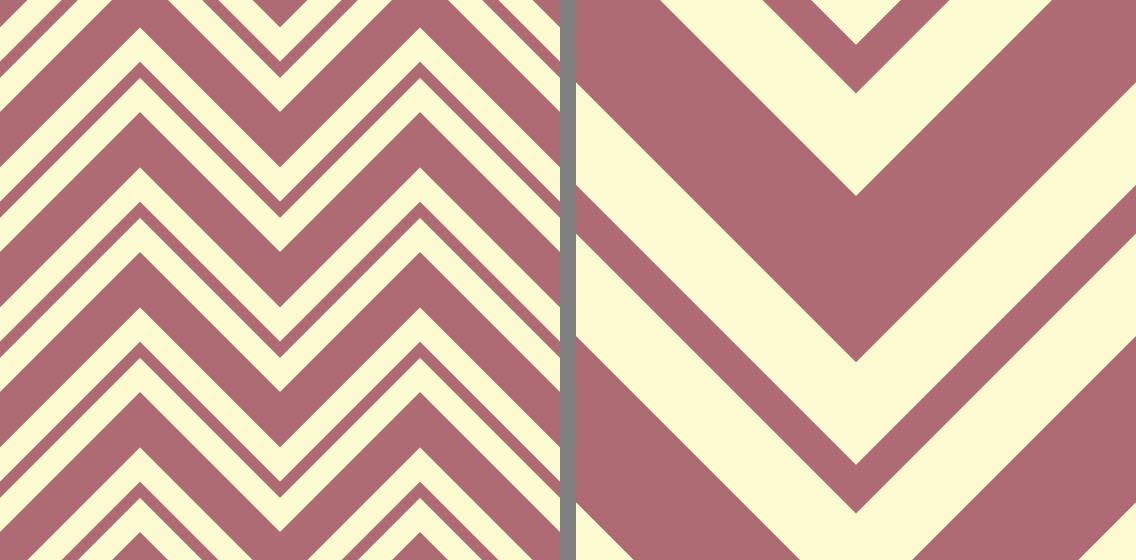
Left: the whole. Right: its middle third, enlarged.
A Shadertoy shader for this pattern:

```glsl
// Chevron stripes: wide cream zigzag bands, each split by a thin rose line, on rose.

// Zigzag height: two peaks across the canvas, sides at 45 degrees
float zigzag(float x) {
    return 0.5 * abs(fract(2.0 * x) - 0.5);
}

// Soft coverage of a band with the given half width
float band(float dist, float halfWidth, float blur) {
    return 1.0 - smoothstep(halfWidth - blur, halfWidth + blur, dist);
}

void mainImage(out vec4 fragColor, in vec2 fragCoord) {
    vec2 uv = fragCoord / iResolution.y;
    float blur = 1.0 / iResolution.y;

    // Vertical distance to the centre of the nearest of four chevrons
    float dist = abs(mod(uv.y + zigzag(uv.x), 0.25) - 0.1255);

    // Cream band minus its thin centre line
    float cream = band(dist, 0.0755, blur) - band(dist, 0.0145, blur);

    vec3 roseColor = vec3(0.682, 0.42, 0.45);
    vec3 creamColor = vec3(0.99, 0.98, 0.82);
    fragColor = vec4(mix(roseColor, creamColor, cream), 1.0);
}
```
